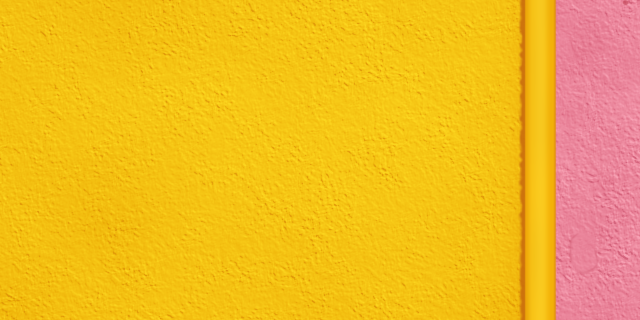
Give the GLSL for this texture, as a Shadertoy shader.

```glsl
// Rough yellow stucco with a glossy vertical pipe and a strip of pink plaster.

float hash(vec2 p) {
    vec3 q = fract(vec3(p.xyx) * 0.1031);
    q += dot(q, q.yzx + 33.33);
    return fract((q.x + q.y) * q.z);
}

float noise(vec2 p) {
    vec2 i = floor(p), f = fract(p);
    f = f * f * (3.0 - 2.0 * f);
    return mix(mix(hash(i), hash(i + vec2(1, 0)), f.x),
               mix(hash(i + vec2(0, 1)), hash(i + vec2(1, 1)), f.x), f.y);
}

float fbm(vec2 p) {
    float sum = 0.0, weight = 0.5;
    for (int i = 0; i < 4; i++) {
        sum += weight * noise(p);
        p = mat2(1.6, 1.2, -1.2, 1.6) * p + 17.3;
        weight *= 0.5;
    }
    return sum;
}

// Plaster height: crumbly grains of mixed size over softer lumps.
float plaster(vec2 p) {
    p += 0.012 * vec2(noise(p * 23.0), noise(p * 23.0 + 40.0));
    vec2 turned = mat2(0.8, 0.6, -0.6, 0.8) * p;
    float grains = smoothstep(0.2, 0.85, noise(turned * vec2(98.0, 122.0)));
    float crumbs = noise(mat2(0.5, -0.87, 0.87, 0.5) * p * 200.0 + 9.0);
    float cover = 0.5 + 0.8 * noise(p * 13.0 + 70.0);
    return cover * (0.35 * grains + 0.32 * crumbs) + 0.25 * noise(p * 47.0);
}

// Slope towards the light at the upper right.
float relief(vec2 p) {
    return plaster(p) - plaster(p + vec2(0.0035, 0.0045));
}

vec3 yellowWall(vec2 p, float slope) {
    float broad = fbm(p * 3.0) - 0.47;
    vec2 fromGlow = p - vec2(1.1, 0.75);
    float glow = exp(-dot(fromGlow, fromGlow) * 1.3);
    float tone = 0.54 + 0.4 * broad + 0.25 * (glow - 0.4) + 1.1 * slope;
    vec3 col = mix(vec3(0.925, 0.675, 0.02), vec3(0.978, 0.815, 0.105), clamp(tone, 0.0, 1.15));
    float pits = smoothstep(0.2, 0.5, -slope - 0.1 * broad);
    col = mix(col, vec3(0.84, 0.53, 0.05), 0.5 * pits);

    // Contact shadow beside the pipe, with a ragged border.
    float gap = 1.641 - p.x + 0.009 * (noise(p * 70.0) - 0.5);
    col = mix(col, vec3(0.92, 0.64, 0.03), 0.4 * exp(-max(gap, 0.0) * 24.0));
    return mix(col, vec3(0.79, 0.42, 0.05), 0.9 * (1.0 - smoothstep(0.007, 0.021, gap)));
}

vec3 pinkWall(vec2 p, float slope) {
    // A worn patch with a thin, uneven rim.
    vec2 q = (p - vec2(1.823, 0.205)) / vec2(0.042, 0.07);
    float edge = length(q) - 1.0 + 0.55 * (noise(p * 28.0) - 0.5);
    float inside = 1.0 - smoothstep(-0.1, 0.08, edge);
    float rim = exp(-edge * edge * 110.0) * smoothstep(0.3, 0.6, noise(p * 24.0 + 5.0));

    slope *= mix(1.0, 0.35, inside);
    float broad = fbm(p * 6.0 + 21.0) - 0.47;
    float tone = 0.52 + 0.8 * broad + 0.15 * (p.y - 0.5) + 1.4 * slope;
    vec3 col = mix(vec3(0.88, 0.44, 0.535), vec3(0.955, 0.6, 0.675), clamp(tone, 0.0, 1.2));
    col = mix(col, vec3(0.77, 0.33, 0.43), 0.45 * smoothstep(0.2, 0.5, -slope));
    col = mix(col, vec3(0.83, 0.38, 0.47), 0.45 * rim);

    // Small chip near the top corner.
    float chip = length((p - vec2(1.955, 0.992)) / vec2(0.01, 0.008));
    return mix(col, vec3(0.75, 0.25, 0.32), 0.6 * (1.0 - smoothstep(0.6, 1.2, chip)));
}

// Pipe shading across its width, from 0 on the left to 1 on the right.
vec3 pipe(float across, float y) {
    vec3 col = mix(vec3(0.93, 0.65, 0.03), vec3(0.965, 0.755, 0.08), smoothstep(0.0, 0.25, across));
    col = mix(col, vec3(0.98, 0.81, 0.15), 0.6 * exp(-pow((across - 0.5) / 0.2, 2.0)));
    col = mix(col, vec3(0.95, 0.69, 0.03), smoothstep(0.6, 0.88, across));
    col = mix(col, vec3(0.87, 0.53, 0.06), 0.8 * smoothstep(0.9, 1.0, across));
    return col * (0.99 + 0.02 * noise(vec2(across * 3.0, y * 5.0)));
}

void mainImage(out vec4 fragColor, in vec2 fragCoord) {
    vec2 p = fragCoord / iResolution.xy * vec2(2.0, 1.0);
    float aa = 1.0 / iResolution.y;
    float left = 1.641, right = 1.737;
    float slope = relief(p);

    vec3 col = yellowWall(p, slope);
    float across = clamp((p.x - left) / (right - left), 0.0, 1.0);
    col = mix(col, pipe(across, p.y), smoothstep(left - aa, left + aa, p.x));
    col = mix(col, pinkWall(p, slope), smoothstep(right - aa, right + aa, p.x));
    fragColor = vec4(col, 1.0);
}
```
